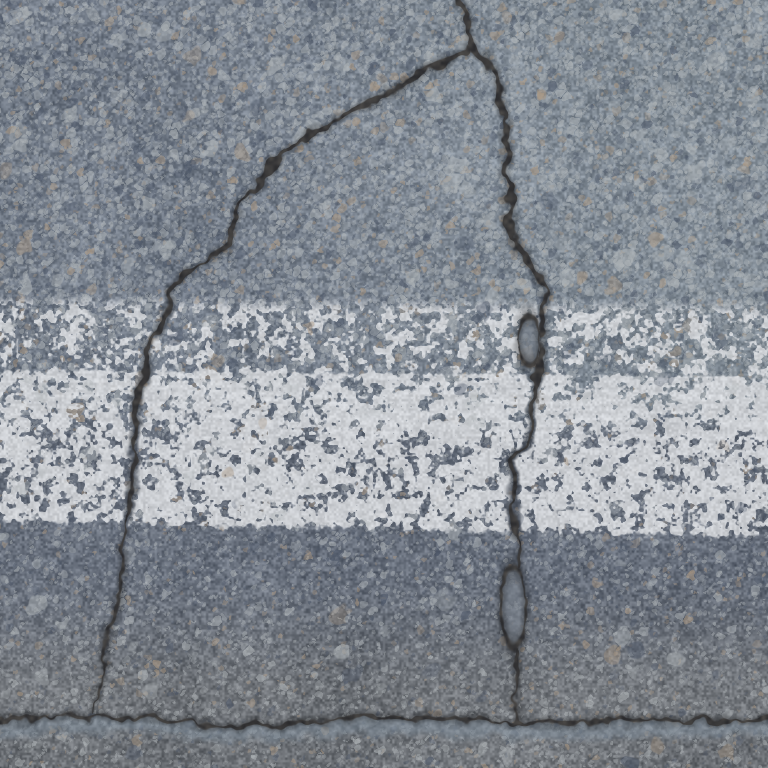
This texture is drawn by a WebGL 2 fragment shader. Its source:

```glsl
#version 300 es
precision highp float;
// Cracked asphalt crossed by a worn white road line.
// Cellular noise scatters the stones, layered noise wears the paint,
// and warped polylines plus a sine seam carve the cracks.
uniform vec2 u_resolution;
out vec4 fragColor;

const vec3 TAR_LEFT = vec3(.445, .48, .53), TAR_RIGHT = vec3(.51, .55, .59);
const vec3 TAR_BELOW = vec3(.405, .435, .485), TAR_WARM = vec3(.435, .45, .47);
const vec3 PAINT = vec3(.83, .84, .855), SLAB = vec3(.47, .50, .54);
const vec3 STONE_PALE = vec3(.70, .72, .73), STONE_TAN = vec3(.68, .60, .51);
const vec3 STONE_DARK = vec3(.29, .33, .40), VOID = vec3(.15, .15, .16);
const float LINE_BOTTOM = .322, LINE_SPLIT = .518, LINE_TOP = .612, LINE_TILT = .019;
const float DENSE_WEAR = .425, SPARSE_WEAR = .535;
const vec2 OVAL_LOW = vec2(.669, .210), OVAL_LOW_SIZE = vec2(.017, .052);
const vec2 OVAL_HIGH = vec2(.689, .557), OVAL_HIGH_SIZE = vec2(.014, .033);

// Bends of the two long cracks, from top to bottom
const vec2 LEFT_CRACK[16] = vec2[16](
  vec2(.612, .939), vec2(.521, .885), vec2(.414, .831), vec2(.352, .785),
  vec2(.312, .729), vec2(.297, .684), vec2(.254, .648), vec2(.230, .629),
  vec2(.195, .544), vec2(.182, .492), vec2(.177, .440), vec2(.174, .362),
  vec2(.161, .316), vec2(.159, .245), vec2(.147, .199), vec2(.120, .070));
const vec2 RIGHT_CRACK[14] = vec2[14](
  vec2(.597, 1.01), vec2(.616, .945), vec2(.645, .909), vec2(.658, .844),
  vec2(.661, .753), vec2(.668, .688), vec2(.712, .622), vec2(.703, .557),
  vec2(.697, .479), vec2(.686, .427), vec2(.667, .398), vec2(.671, .336),
  vec2(.677, .271), vec2(.671, .062));

vec2 hash2(vec2 p) {
  vec3 q = fract(p.xyx * vec3(.1031, .1030, .0973));
  q += dot(q, q.yzx + 33.33);
  return fract((q.xx + q.yz) * q.zy);
}
float noise(vec2 p) {
  vec2 i = floor(p), f = fract(p);
  f = f * f * (3. - 2. * f);
  return mix(mix(hash2(i).x, hash2(i + vec2(1, 0)).x, f.x),
             mix(hash2(i + vec2(0, 1)).x, hash2(i + 1.).x, f.x), f.y);
}
// Nearest distance, gap to the second nearest, two random values of the cell
vec4 cells(vec2 p) {
  vec2 base = floor(p), id = base;
  float near = 9., next = 9.;
  for (int k = 0; k < 9; k++) {
    vec2 c = base + vec2(k % 3 - 1, k / 3 - 1);
    float d = length(c + .1 + .8 * hash2(c) - p);
    if (d < near) { next = near; near = d; id = c; }
    else next = min(next, d);
  }
  return vec4(near, next - near, hash2(id + 71.));
}
vec3 addStones(vec3 ground, vec2 p, float scale, float amount, float strength) {
  vec4 s = cells(p * scale + .45 * noise(p * scale * 2.3));
  float soft = max(.07, .7 * scale / u_resolution.y), radius = mix(.22, .6, s.w);
  float mask = smoothstep(0., 2. * soft, s.y - .03) * step(s.z, amount)
             * (1. - smoothstep(radius - soft, radius + soft, s.x));
  float kind = fract(s.z * 57. + s.w * 13.);
  vec3 tone = kind < .13 ? STONE_TAN : kind < .27 ? STONE_DARK : STONE_PALE;
  return mix(ground, tone, mask * strength * mix(.45, 1., fract(s.w * 31.)));
}
float segment(vec2 p, vec2 a, vec2 b) {
  vec2 ab = b - a;
  return length(p - a - ab * clamp(dot(p - a, ab) / dot(ab, ab), 0., 1.));
}
float oval(vec2 p, vec2 center, vec2 size) {
  return (length((p - center) / size) - 1.) * size.x;
}

void main() {
  vec2 p = gl_FragCoord.xy / u_resolution;
  float px = 1. / u_resolution.y;

  // Asphalt tone, stones and grit
  float above = smoothstep(.42, .48, p.y);
  vec3 below = mix(TAR_WARM, TAR_BELOW, smoothstep(.08, .27, p.y));
  vec3 color = mix(below, mix(TAR_LEFT, TAR_RIGHT, smoothstep(.25, 1., p.x + .3 * p.y - .15)), above);
  color += .06 * (noise(p * 9.) - .5);
  float grit = noise(p * 330.), grain = noise(p * 170.);
  color += .17 * (grit - .5) + .10 * (grain - .5);
  color = addStones(color, p, 155., mix(.42, .62, above), .48);
  color = addStones(color, p + 3.7, 82., mix(.16, .60, above), .55);
  color = addStones(color, p + 8.3, 41., mix(.07, .14, above), .55);

  // Distances to the cracks, bent by noise
  vec2 bend = vec2(noise(p * 45.), noise(p * 45. + 19.)) - .5;
  vec2 jag = vec2(noise(p * 120. + 7.), noise(p * 120. + 31.)) - .5;
  vec2 q = p + .010 * bend + .006 * jag;
  float left = 9., right = 9.;
  for (int i = 0; i < 15; i++) left = min(left, segment(q, LEFT_CRACK[i], LEFT_CRACK[i + 1]));
  for (int i = 0; i < 13; i++) right = min(right, segment(q, RIGHT_CRACK[i], RIGHT_CRACK[i + 1]));
  float seam = q.y - .061 - .006 * (1. - .7 * p.x) * cos((p.x - .12) * 15.3);
  vec2 r = p + .003 * bend + .003 * jag;
  float ovals = min(oval(r, OVAL_LOW, OVAL_LOW_SIZE), oval(r, OVAL_HIGH, OVAL_HIGH_SIZE));
  float slab = 1. - smoothstep(-.001, .001, ovals);

  // Paint: a sparse upper strip, a smooth strip and a speckled lower strip
  float wear = .4 * noise(p * 85. + 5.) + .35 * grain + .25 * noise(p * 310. + 40.);
  float y = p.y + LINE_TILT * p.x * mix(1., .5, above) + .022 * (wear - .5);
  float band = smoothstep(LINE_BOTTOM - .003, LINE_BOTTOM + .003, y)
             * (1. - smoothstep(LINE_TOP - .012, LINE_TOP + .012, y));
  float sparse = smoothstep(LINE_SPLIT - .005, LINE_SPLIT + .005, y);
  float smoothStrip = smoothstep(.435, .448, y) * (1. - sparse);
  float streak = noise(vec2(p.x * 14., p.y * 240.));
  float limit = mix(DENSE_WEAR, SPARSE_WEAR, sparse) - .07 * smoothStrip * streak
              + .06 * sparse * (1. - smoothstep(.0, .025, abs(y - .53)))
              + .10 * (noise(p * 24.) - .5);
  float coat = band * smoothstep(limit - .06, limit + .06, wear);
  coat *= smoothstep(.003, .009, min(left, right)) * (1. - slab);
  vec3 coatColor = PAINT + .12 * (grit - .55) + .06 * smoothStrip * (streak - .5);
  color = mix(color, coatColor, coat * .93);
  color = addStones(color, p + 5.1, 48., .10 * band, .45);

  // Loose slabs and the pale strip under the seam
  color = mix(color, SLAB + .06 * (grain - .5), .65 * slab);
  float ledge = smoothstep(-.028, -.012, seam) * (1. - smoothstep(-.004, 0., seam));
  color = mix(color, SLAB + vec3(.02, .04, .05) + .10 * (grain - .5), .6 * ledge);

  // Dark crack cores, soft shade and crumbled pockets
  float rough = .35 + 1.3 * noise(p * 70. + 3.);
  float leftWidth = mix(.0014, .0036, smoothstep(.1, .7, p.y)) * rough
    + .006 * (1. - smoothstep(0., .018, min(length(p - LEFT_CRACK[6] - vec2(-.018, 0)), length(p - LEFT_CRACK[3]))));
  float rightWidth = mix(.0018, .0042, smoothstep(.2, .8, p.y)) * rough;
  float gap = min(left - leftWidth, right - rightWidth) + .05 * slab;
  gap = min(gap, min(abs(seam) - .0022 * rough, abs(ovals) - .0013 * rough));
  color *= 1. - .25 * (1. - smoothstep(0., .008, gap));
  vec3 core = VOID + vec3(.13, .12, .10) * grain;
  color = mix(color, core, .92 * (1. - smoothstep(-px, px, gap)));

  fragColor = vec4(clamp(color, 0., 1.), 1.);
}
```
